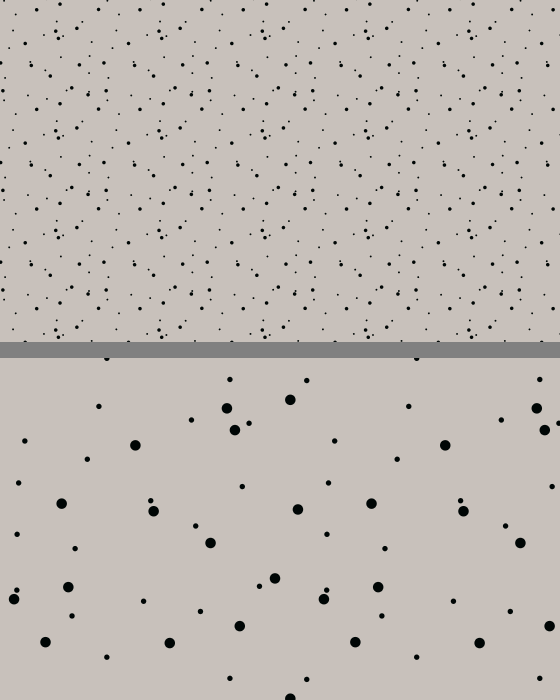
Top, the full canvas; bottom, a detail of the centre.
A Shadertoy shader for this pattern:

```glsl
const vec3 GROUND = vec3(0.784, 0.758, 0.732);
const vec3 INK = vec3(0.0, 0.025, 0.02);

// Lengths are fractions of the canvas height
const vec2 TILE = vec2(0.302, 0.2913);
const float LARGE_RADIUS = 0.0051;
const float SMALL_RADIUS = 0.0026;

const int LARGE_COUNT = 14;
const int DOT_COUNT = 33;
const float JITTER = 0.15;                   // share of the tile
const vec2 SPREAD = vec2(0.75488, 0.56984);  // low-discrepancy step

vec2 hash2(float n) {
    vec3 p = fract(n * vec3(0.1031, 0.1030, 0.0973) + 0.37);
    p += dot(p, p.yzx + 33.33);
    return fract((p.xx + p.yz) * p.zy);
}

// Dot centre inside the unit tile: even spread, loosened by a hash
vec2 dotCentre(int i) {
    float n = float(i) + 1.0;
    return fract(n * SPREAD + JITTER * (hash2(n) - 0.5));
}

// Signed distance to the nearest dot, wrapping across tile borders
float speckleDistance(vec2 p) {
    vec2 cell = p / TILE;
    float nearest = 1.0;
    for (int i = 0; i < DOT_COUNT; i++) {
        float radius = i < LARGE_COUNT ? LARGE_RADIUS : SMALL_RADIUS;
        vec2 offset = fract(cell - dotCentre(i) + 0.5) - 0.5;
        nearest = min(nearest, length(offset * TILE) - radius);
    }
    return nearest;
}

void mainImage(out vec4 fragColor, in vec2 fragCoord) {
    vec2 p = fragCoord / iResolution.y;

    // Edge softened over one pixel
    float coverage = clamp(0.5 - speckleDistance(p) * iResolution.y, 0.0, 1.0);
    fragColor = vec4(mix(GROUND, INK, coverage), 1.0);
}
```
